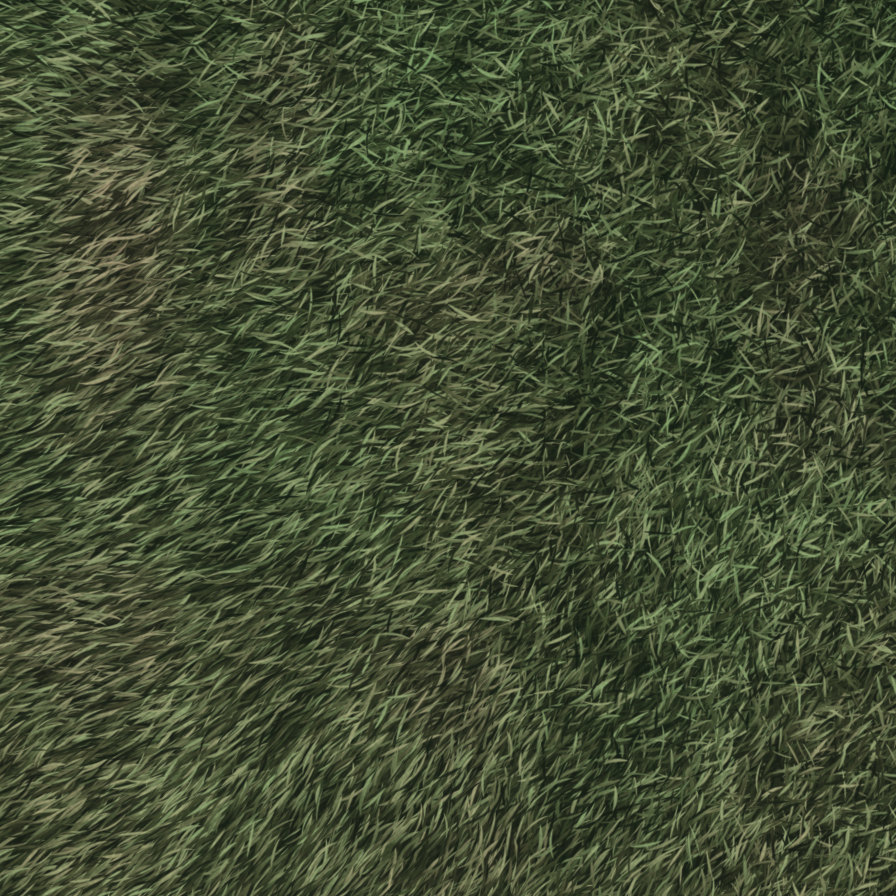
Reproduce this texture procedurally as a Shadertoy shader.

```glsl
// Draws a windswept meadow: dense layers of fine curved grass blades seen from above.

const int   LAYERS      = 20;
const float CELL        = 0.026;   // grid spacing; also the longest reach of a blade
const float HALF_LENGTH = 0.0245;
const float HALF_WIDTH  = 0.0017;
const float SOFTNESS    = 0.0014;
const float BEND        = 12.0;    // strongest curvature of a blade
const float OPACITY     = 0.92;

const vec3 SHADOW = vec3(0.088, 0.115, 0.082);
const vec3 OLIVE  = vec3(0.243, 0.272, 0.174);
const vec3 PALE   = vec3(0.485, 0.520, 0.375);
const vec3 GREEN_TINT = vec3(0.91, 1.03, 0.96);
const vec3 STRAW_TINT = vec3(1.06, 1.00, 1.01);
const vec3 EARTH_TINT = vec3(1.14, 0.96, 1.06);

vec3 hash3(vec3 p) {
    p = fract(p * vec3(0.1031, 0.1030, 0.0973));
    p += dot(p, p.yxz + 33.33);
    return fract((p.xxy + p.yxx) * p.zyx);
}

float cornerSlope(vec2 cell, vec2 offset) {
    float a = 6.2832 * hash3(vec3(cell + 57.0, 91.0)).x;
    return dot(vec2(cos(a), sin(a)), offset);
}

float gradientNoise(vec2 p) {
    vec2 i = floor(p), f = p - i;
    vec2 u = f * f * f * (f * (f * 6.0 - 15.0) + 10.0);
    vec2 e = vec2(0.0, 1.0);
    return mix(mix(cornerSlope(i, f), cornerSlope(i + e.yx, f - e.yx), u.x),
               mix(cornerSlope(i + e.xy, f - e.xy), cornerSlope(i + e.yy, f - e.yy), u.x), u.y);
}

// Disorder grows toward the upper right, where the blades stand at random.
float disorder(vec2 p) {
    return mix(0.36, 1.25, smoothstep(0.4, 1.6, p.x * 1.15 + p.y * 0.8));
}

// Lean of the grass: flat at the upper left, steeper to the right and below.
float leanAngle(vec2 p) {
    float lean = mix(0.68, 0.0, p.y) + mix(0.35, 0.75, p.y) * p.x;
    return lean + 0.5 * gradientNoise(p * 4.5 + 3.0);
}

vec3 grassColor(float tone) {
    tone = clamp(tone, 0.0, 1.2);
    return tone < 0.5 ? mix(SHADOW, OLIVE, tone * 2.0) : mix(OLIVE, PALE, tone * 2.0 - 1.0);
}

// Coverage in x, position from root (0) to tip (1) in y.
vec2 blade(vec2 p, float angle, float halfLength, float halfWidth, float bend, float soft) {
    float c = cos(angle), s = sin(angle);
    vec2 q = vec2(c * p.x + s * p.y, c * p.y - s * p.x);
    float along = q.x / halfLength;
    float across = abs(q.y - bend * (q.x * q.x - 0.3 * halfLength * halfLength));
    float edge = across - halfWidth * (1.0 - along * along);
    float tipFade = 1.0 - smoothstep(0.75, 1.05, abs(along));
    return vec2((1.0 - smoothstep(-soft, soft, edge)) * tipFade, clamp(0.5 + 0.5 * along, 0.0, 1.0));
}

void mainImage(out vec4 fragColor, in vec2 fragCoord) {
    vec2 uv = fragCoord / iResolution.y;
    float soft = max(SOFTNESS, 0.7 / iResolution.y);

    // Broad patches of light, greenness and bare earth
    float patchTone = 0.18 * gradientNoise(uv * 4.0 + 11.0) + 0.28 * gradientNoise(uv * 13.0 + 5.0);
    patchTone -= 0.10 * smoothstep(0.9, 1.9, uv.x + uv.y);
    float green = clamp(0.38 + 0.5 * (uv.y - 0.4) + 0.6 * gradientNoise(uv * 3.2 + 21.0), 0.0, 1.0);
    float earth = smoothstep(0.08, 0.45, gradientNoise(uv * 5.0 + 37.0));
    vec2 bare = (uv - vec2(0.13, 0.74)) / vec2(0.08, 0.22);
    earth = max(0.4 * earth, 0.75 * exp(-dot(bare, bare)));
    vec3 regionTint = mix(mix(STRAW_TINT, GREEN_TINT, green), EARTH_TINT, earth);

    // Dim ground between the blades
    vec3 color = grassColor(0.14 + 0.25 * gradientNoise(uv * 70.0)) * regionTint;

    // Blades, from the deepest layer to the top
    for (int layer = 0; layer < LAYERS; layer++) {
        float id = float(layer);
        float height = id / float(LAYERS - 1);
        vec2 grid = uv / CELL + hash3(vec3(id, 7.0, 19.0)).xy * 10.0;
        vec2 home = floor(grid);
        for (int y = -1; y <= 1; y++)
        for (int x = -1; x <= 1; x++) {
            vec2 cell = home + vec2(x, y);
            vec3 place = hash3(vec3(cell + 13.0, id * 3.0 + 1.0));
            vec2 p = (grid - cell - place.xy) * CELL;
            if (dot(p, p) > CELL * CELL) continue;

            vec3 form = hash3(vec3(cell + 71.0, id * 5.0 + 2.0));
            vec3 look = hash3(vec3(cell + 39.0, id * 7.0 + 4.0));
            vec2 center = uv - p;
            float swing = (form.x + look.z - 1.0) * 1.5 * disorder(center);
            float halfLength = HALF_LENGTH * mix(0.55, 1.0, form.y) * mix(1.0, 0.85, center.x);
            float halfWidth = HALF_WIDTH * mix(0.5, 1.2, look.y);
            vec2 b = blade(p, leanAngle(center) + swing, halfLength, halfWidth,
                           BEND * (2.0 * form.z - 1.0), soft);

            float tone = mix(-0.12, 1.42, place.z) * mix(0.6, 1.0, height);
            tone = tone * mix(0.82, 1.12, b.y) + patchTone;
            vec3 tint = regionTint * mix(GREEN_TINT, STRAW_TINT, 0.1 + 0.8 * look.x);
            color = mix(color, grassColor(tone) * tint, b.x * OPACITY);
        }
    }

    // Fine grain
    color *= 1.0 + 0.12 * gradientNoise(uv * 230.0);
    fragColor = vec4(color, 1.0);
}
```
